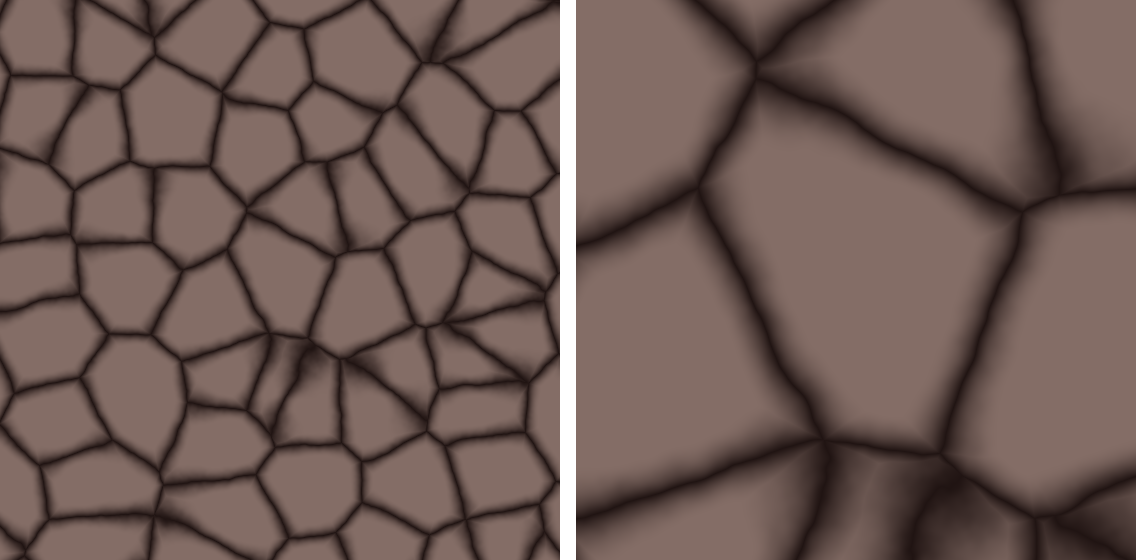
Left: the whole. Right: its middle third, enlarged.
Write a WebGL 2 fragment shader that draws this texture.

```glsl
#version 300 es
precision highp float;
// Cracked brown stone: irregular angular plates with dark, soft-shaded seams.

uniform vec2 u_resolution;
out vec4 fragColor;

// Integer hash of a lattice cell, two values in 0..1
vec2 hash2(vec2 cell) {
    uvec2 v = uvec2(ivec2(cell)) * 1664525u + 1013904223u;
    v.x += v.y * 1664525u;
    v.y += v.x * 1664525u;
    v ^= v >> 16u;
    v.x += v.y * 1664525u;
    v.y += v.x * 1664525u;
    v ^= v >> 16u;
    return vec2(v & 65535u) / 65535.0;
}

float valueNoise(vec2 p) {
    vec2 cell = floor(p);
    vec2 f = fract(p);
    f = f * f * (3.0 - 2.0 * f);
    float bottom = mix(hash2(cell).x, hash2(cell + vec2(1, 0)).x, f.x);
    float top = mix(hash2(cell + vec2(0, 1)).x, hash2(cell + vec2(1, 1)).x, f.x);
    return mix(bottom, top, f.y);
}

float fbm(vec2 p) {
    float sum = 0.0;
    float amplitude = 0.5;
    for (int octave = 0; octave < 4; octave++) {
        sum += amplitude * valueNoise(p);
        p = mat2(1.6, 1.2, -1.2, 1.6) * p + 17.3;
        amplitude *= 0.5;
    }
    return sum;
}

// Gap between the two nearest seeds; each seed's distance has its own roughness
float seamDistance(vec2 p) {
    vec2 home = floor(p);
    float nearest = 8.0;
    float second = 8.0;
    for (int y = -2; y <= 2; y++) {
        for (int x = -2; x <= 2; x++) {
            vec2 cell = home + vec2(x, y);
            vec2 jitter = hash2(cell + 300.0);
            float d = distance(p, cell + jitter);
            if (d > 1.7) continue;
            d += 0.11 * fbm(p * 3.2 + jitter * 60.0);
            second = min(second, max(nearest, d));
            nearest = min(nearest, d);
        }
    }
    return second - nearest;
}

void main() {
    vec2 uv = gl_FragCoord.xy / u_resolution.y;
    float seam = seamDistance(uv * 7.0 + 20.0);

    // Shade rises steeply from the crack and eases into the flat plate
    float remaining = 1.0 - clamp(seam / 0.31, 0.0, 1.0);
    float light = 1.0 - remaining * remaining;

    vec3 crackColor = vec3(0.125, 0.078, 0.072);
    vec3 plateColor = vec3(0.518, 0.428, 0.400);
    fragColor = vec4(mix(crackColor, plateColor, light), 1.0);
}
```
